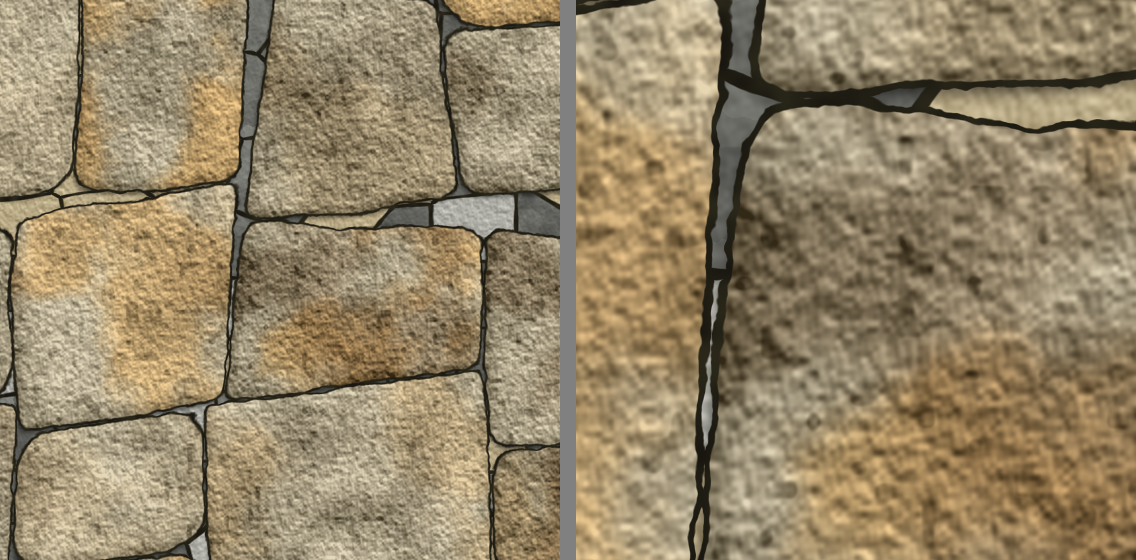
Left, the full canvas; right, a detail of the centre.
Reproduce this texture procedurally as a WebGL 2 fragment shader.

```glsl
#version 300 es
precision highp float;
// Sunlit dry-stone wall: large tan granite blocks, dark joints, slate chips wedged in the gaps.
uniform vec2 u_resolution;
out vec4 fragColor;

float hash(vec2 p) {
    vec3 q = fract(vec3(p.xyx) * 0.1031);
    q += dot(q, q.yzx + 33.33);
    return fract((q.x + q.y) * q.z);
}

float noise(vec2 p) {
    vec2 i = floor(p), f = fract(p);
    f = f * f * (3.0 - 2.0 * f);
    return mix(mix(hash(i), hash(i + vec2(1, 0)), f.x),
               mix(hash(i + vec2(0, 1)), hash(i + vec2(1, 1)), f.x), f.y);
}

float fbm(vec2 p) {
    float sum = 0.0, amplitude = 0.533;
    for (int i = 0; i < 4; i++) {
        sum += amplitude * noise(p);
        p = mat2(1.6, 1.2, -1.2, 1.6) * p + 5.7;
        amplitude *= 0.5;
    }
    return sum;
}

float smoothMax(float a, float b, float k) {
    float h = max(k - abs(a - b), 0.0) / k;
    return max(a, b) + h * h * k * 0.25;
}

// One joint per cell, vertical in even cells and horizontal in odd ones.
// Returns the signed side of the joint and its tapering half width.
vec2 joint(vec2 cell, vec2 p) {
    vec2 q = p - cell - 0.5;
    float odd = mod(cell.x + cell.y, 2.0);
    if (odd > 0.5) q = q.yx;
    float shift = 0.44 * (hash(cell + 3.0) - 0.5);
    float slope = 0.2 * (hash(cell + 31.0) - 0.5) + 0.07 * odd;
    float opening = mix(-0.14, 0.07, hash(cell + 57.0));
    float taper = 0.16 * (hash(cell + 83.0) - 0.5);
    return vec2(q.x - shift - slope * q.y, 0.012 + max(0.0, opening + taper * q.y));
}

// Block around a lattice corner, bounded by the joints of its four cells.
float block(vec2 corner, vec2 p) {
    float turn = mod(corner.x + corner.y, 2.0) < 0.5 ? 1.0 : -1.0;
    vec2 ne = joint(corner, p), sw = joint(corner - 1.0, p);
    vec2 nw = joint(corner - vec2(1, 0), p), se = joint(corner - vec2(0, 1), p);
    float k = mix(0.04, 0.24, hash(corner + 19.0));
    return smoothMax(smoothMax(ne.x + ne.y, sw.y - sw.x, k),
                     smoothMax(turn * nw.x + nw.y, se.y - turn * se.x, k), k);
}

float nearestBlock(vec2 p, out vec2 id) {
    float best = 9.0;
    for (int i = 0; i < 4; i++) {
        vec2 corner = floor(p) + vec2(i % 2, i / 2);
        float d = block(corner, p);
        if (d < best) { best = d; id = corner; }
    }
    return best;
}

// Broken fragments: distance inside the fragment's border, and its id.
float fragment(vec2 p, out vec2 id) {
    vec2 first = vec2(9.0), second = vec2(9.0);
    for (int i = 0; i < 9; i++) {
        vec2 cell = floor(p) + vec2(i % 3, i / 3) - 1.0;
        vec2 r = cell + 0.15 + 0.7 * vec2(hash(cell + 5.0), hash(cell + 71.0)) - p;
        if (dot(r, r) < dot(first, first)) { second = first; first = r; id = cell; }
        else if (dot(r, r) < dot(second, second)) second = r;
    }
    return (dot(second, second) - dot(first, first)) / (2.0 * length(second - first));
}

float grain(vec2 p) {
    return 0.55 * noise(p * 48.0) + 0.3 * noise(p * 101.0) + 0.15 * noise(p * 19.0);
}

vec3 granite(vec2 p, vec2 id, float d, float relief, float bevel) {
    vec2 q = p + id * 7.3;
    float stain = smoothstep(0.46, 0.66, fbm(q * 1.7)) * hash(id + 11.0);
    float rust = smoothstep(0.4, 0.66, fbm(q * 2.3 + 40.0)) * smoothstep(0.2, 0.8, hash(id + 43.0));
    float pits = 1.0 - smoothstep(0.1, 0.28, noise(q * 27.0));
    float rim = smoothstep(-0.06, 0.0, d);
    float tone = 0.66 + 0.24 * (hash(id + 7.0) - 0.5) + 0.9 * (fbm(q * 5.0) - 0.5);
    tone += 1.05 * relief + 0.5 * (grain(p) - 0.5) - 0.5 * stain - 0.35 * pits;
    tone += rim * (0.28 * bevel - 0.15);
    vec3 color = mix(vec3(0.40, 0.36, 0.27), vec3(0.80, 0.75, 0.63), clamp(tone, -0.5, 1.25));
    color *= mix(vec3(0.99, 1.0, 1.02), vec3(1.07, 0.95, 0.77), rust);
    return color * mix(vec3(1.0), vec3(0.99, 0.94, 0.9), stain);
}

vec3 chip(vec2 p, vec2 id, float relief) {
    vec2 facet;
    fragment(p * 7.0 + 0.8 * fbm(p * 9.0), facet);
    float kind = hash(id + 29.0);
    vec3 slate = vec3(0.42, 0.42, 0.40) * (0.86 + 0.22 * hash(facet) + 0.5 * (fbm(p * 12.0) - 0.5));
    vec3 rough = kind < 0.74 ? vec3(0.68, 0.68, 0.65) : vec3(0.72, 0.66, 0.52);
    return kind < 0.6 ? slate + 0.12 * relief : rough + 0.3 * relief;
}

void main() {
    float scale = 2.7;
    vec2 p = gl_FragCoord.xy / u_resolution.y * scale + vec2(11.3, 6.7);
    float pixel = scale / u_resolution.y;
    vec2 light = normalize(vec2(0.4, 0.9));

    // Wavy, chipped outlines
    vec2 bent = p + 0.05 * (vec2(noise(p * 3.0), noise(p * 3.0 + 40.0)) - 0.5);
    float chipping = 0.022 * (fbm(p * 17.0) - 0.5);
    vec2 id, shaderId, chipId;
    float d = nearestBlock(bent, id) + chipping;
    float bevel = clamp((block(id, bent + light * 0.03) + chipping - d) / 0.03, -1.0, 1.0);
    float relief = grain(p) - grain(p + light * 0.012);

    // Fragments fill whatever the blocks leave open, shaded by the block above
    float border = fragment(bent * vec2(2.6, 3.2), chipId) / 3.0;
    float inset = min(border - 0.01, d - 0.012) + chipping * 0.5;
    float shade = smoothstep(-0.02, 0.02, nearestBlock(bent + light * 0.025, shaderId));
    vec3 color = vec3(0.13, 0.12, 0.08) * (0.7 + 0.6 * noise(p * 30.0));
    vec3 filler = chip(p, chipId, relief) * mix(0.5, 1.0, shade);
    color = mix(color, filler, smoothstep(-pixel, pixel, inset));

    vec3 face = granite(p, id, d, relief, bevel);
    color = mix(face, color, smoothstep(-pixel, pixel, d));
    fragColor = vec4(clamp(color, 0.0, 1.0), 1.0);
}
```
